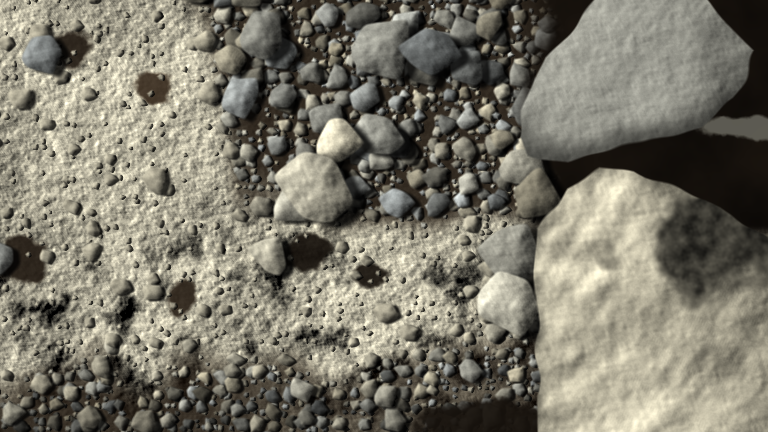
Reproduce this texture procedurally as a WebGL 1 fragment shader.

```glsl
precision highp float;
// Side-lit gravel bed: pale sand strewn with faceted pebbles, two boulders on the right.
// Pebbles are soft intersections of hashed half planes on jittered grids;
// boulders are bounded by chains of edges and shaded by noise relief.
uniform vec2 u_resolution;
const vec2 LIGHT = vec2(-.85, .5);
const vec3 DARK = vec3(.09, .07, .05);

float hash(vec2 p) { return fract(sin(dot(p, vec2(127.1, 311.7))) * 43758.5); }
float noise(vec2 p) {
  vec2 i = floor(p), f = fract(p), e = vec2(1, 0);
  f *= f * (3. - 2. * f);
  return mix(mix(hash(i), hash(i + e), f.x), mix(hash(i + e.yx), hash(i + 1.), f.x), f.y);
}
float fbm(vec2 p) {
  float sum = 0., amp = .5;
  for (int i = 0; i < 4; i++) {
    sum += amp * noise(p);
    p = mat2(1.6, 1.2, -1.2, 1.6) * p;
    amp *= .5;
  }
  return sum;
}
// Slope of the noise surface toward the light
float relief(vec2 p) { return fbm(p) - fbm(p + .4 * LIGHT); }
vec3 rock(float bright, float warm) {
  return bright * mix(vec3(.97, 1, .99), vec3(1.05, 1, .85), warm);
}
float cover(float d) {
  float soft = .001 + 1. / u_resolution.y;
  return smoothstep(soft, -soft, d);
}
// Signed distance (x) and outward direction (yz) of an angular pebble
vec3 facets(vec2 q, float r, float seed) {
  float sum = 0.;
  vec2 n = vec2(0);
  for (int k = 0; k < 6; k++) {
    float j = float(k), a = (j + .7 * hash(vec2(seed, j))) * 1.047;
    vec2 dir = vec2(cos(a), sin(a));
    float w = exp(12. * (dot(q, dir) / r - .7 - .4 * hash(vec2(j, seed + 3.))));
    sum += w;
    n += w * dir;
  }
  return vec3(r * log(sum) / 12., n / sum);
}
// One pebble over its cast shadow
void stone(inout vec3 col, vec2 p, vec2 c, float r, vec3 tint) {
  vec2 q = p - c;
  if (length(q) > 3. * r) return;
  float seed = 9. * hash(c);
  float shadow = facets(q - r * vec2(.42, -.16), r, seed).x;
  col *= 1. - .8 * smoothstep(.15, -.15, shadow / r);
  vec3 s = facets(q, r, seed);
  float tilt = smoothstep(-.9 * r, 0., s.x);
  float lit = 1. + tilt * (.55 * dot(s.yz, LIGHT) - .2) + .8 * relief(p * 40.);
  col = mix(col, tint * lit, cover(s.x));
}
// Where loose stones lie: a bank above, a strip below
float bank(vec2 p) {
  float d = min(p.x - .82 + .4 * p.y, p.y - .49) + .16 * noise(p * 9.) - .08;
  return smoothstep(-.06, .07, d) * step(p.x, 1.33);
}
float strip(vec2 p) {
  float top = .05 + .12 * smoothstep(.6, 1.2, p.x) + .14 * noise(p * 9.);
  return smoothstep(.06, -.05, p.y - top);
}
void scatter(inout vec3 col, vec2 p, float cell, float sparse, float dense) {
  for (int k = 0; k < 9; k++) {
    vec2 id = floor(p / cell) + vec2(mod(float(k), 3.), floor(float(k) / 3.)) - 1.;
    vec2 c = (id + .2 + .6 * vec2(hash(id + 2.3), hash(id + 7.9))) * cell;
    float bed = max(bank(c), strip(c) * smoothstep(.1, .03, cell));
    if (hash(id + cell) < mix(sparse, dense, bed)) {
      float v = hash(id + 5.1) - .5 * smoothstep(.2, 0., p.y);
      float r = cell * (.25 + .22 * hash(id + 1.7));
      stone(col, p, c, r, mix(rock(.62, .8), rock(.36 + .36 * v, hash(id + 8.7)), bed));
    }
  }
}
void blob(inout vec3 col, vec2 p, vec2 c, vec2 size, vec3 tint) {
  float d = length((p - c) / size) + .9 * fbm(p * 25.) - .42;
  col = mix(col, tint, .92 * smoothstep(1.1, .75, d));
}
// Edges run clockwise, positive outside
float side(vec2 p, vec2 a, vec2 b) { return dot(p - a, normalize(vec2(a.y - b.y, b.x - a.x))); }
float chain(vec2 p, vec2 a, vec2 b, vec2 c, vec2 d) {
  return max(side(p, a, b), max(side(p, b, c), side(p, c, d)));
}

void main() {
  vec2 p = gl_FragCoord.xy / u_resolution.y;
  // Gritty sand, hollowed below, and the shaded floor under the gravel
  float tone = .46 + .4 * fbm(p * 5.) + .4 * relief(p * 20.) + .9 * relief(p * 75.);
  tone -= .7 * smoothstep(.46, .75, fbm(p * 14.)) * smoothstep(.65, .25, p.y);
  vec3 col = rock(tone + .16 * noise(p * 150.) - .05, .75);
  float bed = max(bank(p), strip(p) * mix(.95, .7, smoothstep(.4, .8, p.x)));
  col = mix(col, DARK * 1.6, .9 * bed);
  // Hollows and long shadows
  blob(col, p, vec2(.71, .415), vec2(.062, .045), DARK);
  blob(col, p, vec2(.855, .365), vec2(.04, .03), DARK);
  blob(col, p, vec2(.42, .31), vec2(.038, .055), DARK * 1.8);
  blob(col, p, vec2(.06, .4), vec2(.055, .06), DARK * 1.5);
  blob(col, p, vec2(.165, .89), vec2(.055, .05), DARK * 1.5);
  blob(col, p, vec2(.35, .8), vec2(.05, .04), DARK * 2.5);
  // Loose stones, fine to coarse
  scatter(col, p, .018, .14, .6);
  scatter(col, p, .038, .12, .8);
  scatter(col, p, .062, .06, .7);
  scatter(col, p, .1, 0., .35);
  // Dark gap behind the boulders and at the lower edge
  float gap = smoothstep(1.22, 1.32, p.x + .07 * noise(p * 14.)) * smoothstep(.42, .48, p.y);
  col = mix(col, DARK * (.4 + fbm(p * 8.)), gap);
  blob(col, p, vec2(1.12, .02), vec2(.16, .06), DARK);
  blob(col, p, vec2(1.73, .705), vec2(.1, .028), rock(.38, .6));
  // Larger single stones
  stone(col, p, vec2(.606, .919), .058, rock(.5, .4));
  stone(col, p, vec2(.88, .88), .065, rock(.55, .4));
  stone(col, p, vec2(1, .884), .055, rock(.42, 0.));
  stone(col, p, vec2(.875, .688), .052, rock(.6, .4));
  stone(col, p, vec2(.787, .671), .055, rock(.8, .8));
  stone(col, p, vec2(.736, .567), .08, rock(.7, .7));
  stone(col, p, vec2(.926, .53), .035, rock(.62, 0.));
  stone(col, p, vec2(1.204, .618), .05, rock(.6, .6));
  stone(col, p, vec2(1.238, .549), .058, rock(.45, .9));
  stone(col, p, vec2(1.188, .421), .075, rock(.56, .5));
  stone(col, p, vec2(1.176, .299), .068, rock(.75, .6));
  stone(col, p, vec2(.093, .873), .045, rock(.52, 0.));
  stone(col, p, vec2(0, .403), .037, rock(.58, .2));
  stone(col, p, vec2(.625, .41), .045, rock(.68, .7));
  // Upper boulder: smooth and grey
  vec2 w = p + .02 * vec2(noise(p * 16.), noise(p * 16. + 9.)) - .01, a = vec2(1.62, .7);
  float d = chain(w, vec2(1.2, .676), vec2(1.215, .745), vec2(1.262, .861), vec2(1.384, 1));
  d = max(d, chain(w, vec2(1.632, 1), vec2(1.748, .884), vec2(1.7, .77), a));
  d = max(d, chain(w, a, vec2(1.319, .63), vec2(1.227, .641), vec2(1.2, .676)));
  float lit = .63 - .22 * smoothstep(1.5, 1.75, p.x) + .3 * relief(p * 9.) + .3 * relief(p * 50.);
  lit *= 1. - .5 * smoothstep(-.07, 0., d) * smoothstep(.54, .39, p.y - .2 * p.x);
  col = mix(col, rock(lit, .4), cover(d));
  // Lower boulder: pale, creased, shaded at its upper right
  a = vec2(1.319, .572);
  d = chain(w, vec2(1.25, .07), vec2(1.234, .329), vec2(1.25, .468), a);
  d = max(d, chain(w, a, vec2(1.389, .611), vec2(1.463, .607), vec2(1.667, .525)));
  d = max(d, side(w, vec2(1.667, .525), vec2(1.778, .444)));
  vec2 grain = mat2(.8, .6, -.6, .8) * p;
  lit = .74 + .8 * relief(grain * vec2(12, 6)) + .4 * relief(p * 40.);
  lit -= .2 * smoothstep(1.45, 1.78, p.x) + .15 * smoothstep(-.03, 0., d);
  float shade = length((p - vec2(1.68, .46)) / vec2(.22, .16)) + 1.3 * fbm(p * 10.) - .6;
  lit = mix(lit, .18 + .7 * relief(p * 18.), .9 * smoothstep(1.15, .7, shade));
  gl_FragColor = vec4(mix(col, rock(lit, .8), cover(d)), 1);
}
```
